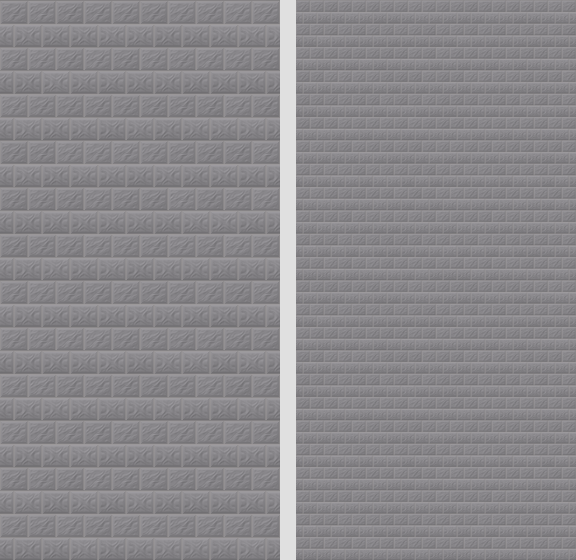
Left, the tile; right, the same tile 2 across and 2 down.
Reproduce this texture procedurally as a Shadertoy shader.

```glsl
// Grey embossed bricks in running bond: 10 across, 24 courses down.
// Each brick has a lit bevel and a carved face: slanted grain on one course,
// mirrored chevrons on the next, shaded from the slope of gradient noise.

vec2 hash2(vec2 p) {
    vec3 a = fract(p.xyx * vec3(0.1031, 0.1030, 0.0973));
    a += dot(a, a.yzx + 33.33);
    return fract((a.xx + a.yz) * a.zy);
}

float gradientNoise(vec2 p) {
    vec2 i = floor(p), f = p - i;
    vec2 s = f * f * f * (f * (f * 6.0 - 15.0) + 10.0);
    vec2 o = vec2(1.0, 0.0);
    float a = dot(hash2(i) * 2.0 - 1.0, f);
    float b = dot(hash2(i + o.xy) * 2.0 - 1.0, f - o.xy);
    float c = dot(hash2(i + o.yx) * 2.0 - 1.0, f - o.yx);
    float d = dot(hash2(i + o.xx) * 2.0 - 1.0, f - o.xx);
    return mix(mix(a, b, s.x), mix(c, d, s.x), s.y);
}

// Height of the carved face; q is centred on the brick, in course heights
float carving(vec2 q, float mirrored, vec2 drift) {
    vec2 folded = vec2(abs(q.x), sqrt(q.y * q.y + 0.004));
    q = mix(q, folded, mirrored);
    vec2 grain = mat2(0.82, -0.57, 0.57, 0.82) * q;
    grain.y += 0.08 * gradientNoise(q * 4.0 + 17.0);
    return gradientNoise(grain * vec2(2.6, 8.0) + 40.0 + drift)
         + 0.4 * gradientNoise(grain * vec2(6.0, 14.0) + 70.0 + drift);
}

void mainImage(out vec4 fragColor, in vec2 fragCoord) {
    vec2 p = fragCoord / iResolution.xy * vec2(10.0, 24.0);
    float pixel = 24.0 / iResolution.y;

    // Brick layout, with every other course shifted by half a brick
    p.y += 0.04;
    float course = mod(floor(p.y), 24.0);
    float mirrored = 1.0 - mod(course, 2.0);
    p.x += 0.5 * mirrored;
    vec2 id = vec2(mod(floor(p.x), 10.0), course);
    vec2 q = (fract(p) - 0.5) * vec2(1.2, 1.0);
    vec2 inset = vec2(0.6, 0.5) - abs(q);
    float edge = min(inset.x, inset.y);
    vec2 random = hash2(id + 5.0);

    // Carved face, lit from the upper left and fading into the bevel
    vec2 toLight = vec2(-0.025, 0.04);
    vec2 drift = 0.25 * random;
    float slope = carving(q, mirrored, drift) - carving(q + toLight, mirrored, drift);
    float face = smoothstep(0.06, 0.17, edge);
    float shade = 0.525 + 0.13 * slope * face;
    shade += q.y * mix(0.045, 0.085, mirrored) - 0.02 * q.x * (1.0 - mirrored);
    shade += 0.012 * (random.y - 0.5);

    // Bevel: bright on top, dark below, faint on the sides
    float side = inset.y < inset.x ? sign(q.y) : -0.45 * sign(q.x);
    shade += 0.05 * side * (1.0 - smoothstep(0.05, 0.15, edge));
    vec3 color = shade * vec3(1.0, 0.987, 1.015);

    // Pale, slightly warm joints
    vec2 joint = 1.0 - smoothstep(vec2(-pixel), vec2(pixel), inset - vec2(0.03, 0.025));
    float mortar = max(0.75 * joint.x, 0.8 * joint.y);
    color = mix(color, vec3(0.605, 0.59, 0.59), mortar);

    fragColor = vec4(color, 1.0);
}
```
